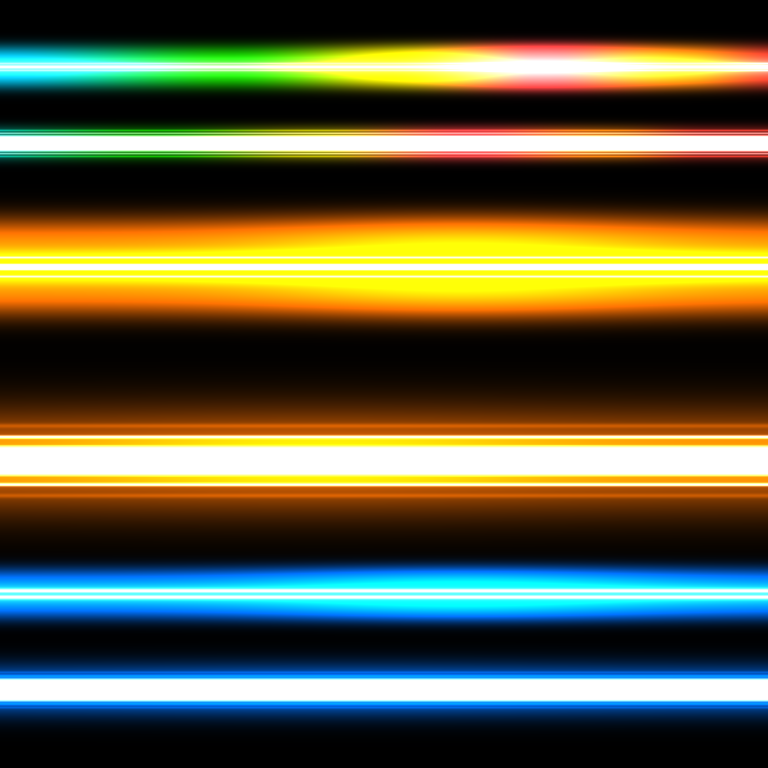
This background is drawn by a three.js fragment shader. Its source:

```glsl
// Six horizontal neon beams on black: two rainbow, two amber, two blue.
// Each beam adds an overdriven tinted halo, a white core and fine side lines;
// clipping the overdriven tint turns amber to yellow and blue to cyan.

varying vec2 vUv;

// Distance from a beam axis, in hundredths of the canvas
float axisDist(float center) {
  return abs(vUv.y - center) * 100.0;
}

// Soft halo: a higher power gives a flatter middle and a steeper rim
float halo(float d, float width, float power) {
  return exp(-pow(d / width, power));
}

// Solid band with a softened edge
float band(float d, float halfWidth, float soft) {
  return 1.0 - smoothstep(halfWidth - soft, halfWidth + soft, d);
}

// Thin line on both sides of the axis
float line(float d, float offset, float width) {
  float q = (d - offset) / width;
  return exp(-q * q);
}

// Broad swelling of brightness along the beam
float swell(float center, float width) {
  float q = (vUv.x - center) / width;
  return exp(-q * q);
}

// Cyan, green, yellow, red, orange, red from left to right
vec3 rainbow(float t) {
  vec3 c = mix(vec3(0.0, 0.78, 0.95), vec3(0.08, 0.82, 0.0), smoothstep(0.0, 0.3, t));
  c = mix(c, vec3(0.78, 0.76, 0.0), smoothstep(0.3, 0.5, t));
  c = mix(c, vec3(1.0, 0.27, 0.27), smoothstep(0.5, 0.7, t));
  c = mix(c, vec3(1.0, 0.52, 0.06), smoothstep(0.72, 0.89, t));
  return mix(c, vec3(0.98, 0.25, 0.2), smoothstep(0.9, 1.02, t));
}

void main() {
  vec3 amber = vec3(1.0, 0.45, 0.01);
  vec3 azure = vec3(0.0, 0.45, 1.0);
  vec3 color = vec3(0.0);
  float d;

  // Upper rainbow beam: wide halo, hairline core
  d = axisDist(0.9128);
  color += rainbow(vUv.x) * (1.2 + 1.8 * swell(0.7, 0.18)) * halo(d, 2.6, 3.0);
  color += 0.45 * halo(d, 0.9, 2.0) + line(d, 0.0, 0.18) + 0.4 * line(d, 0.45, 0.14);

  // Lower rainbow beam: solid core, paired coloured lines
  d = axisDist(0.8132);
  vec3 spectrum = rainbow(vUv.x + 0.1);
  color += spectrum * (0.7 + 0.4 * swell(0.63, 0.2)) * halo(d, 2.1, 3.0);
  color += spectrum * 0.5 * line(d, 1.7, 0.13);
  color += band(d, 1.0, 0.22) + 0.45 * line(d, 1.33, 0.12);

  // Upper amber beam: broad yellow body, narrow core
  d = axisDist(0.6523);
  color += amber * (1.6 + 1.0 * swell(0.6, 0.25)) * halo(d, 5.7, 3.0);
  color += amber * 0.9 * halo(d, 2.2, 4.0);
  color += band(d, 0.42, 0.14) + 0.9 * line(d, 1.24, 0.15);

  // Lower amber beam: heavy core inside a bright, line-edged channel
  d = axisDist(0.4);
  color += amber * (0.9 + 0.15 * swell(0.42, 0.35)) * halo(d, 6.2, 2.0);
  color += amber * (0.5 + 0.7 * swell(0.42, 0.3)) * band(d, 3.1, 0.15);
  color += amber * 0.25 * line(d, 4.55, 0.3);
  color += band(d, 1.9, 0.3) + line(d, 3.1, 0.2);

  // Upper blue beam: cyan body, split core
  d = axisDist(0.2266);
  color += azure * (1.35 + 1.0 * swell(0.6, 0.25)) * halo(d, 3.1, 3.0);
  color += azure * 0.5 * halo(d, 1.4, 2.0);
  color += line(d, 0.42, 0.25) + 0.25 * halo(d, 0.9, 2.0);

  // Lower blue beam: solid core, faint outer lines
  d = axisDist(0.1016);
  color += azure * (1.05 + 0.2 * swell(0.45, 0.35)) * halo(d, 2.9, 2.0);
  color += azure * 0.25 * line(d, 2.3, 0.15);
  color += band(d, 1.45, 0.25) + azure * 0.6 * line(d, 1.8, 0.2);

  gl_FragColor = vec4(clamp(color, 0.0, 1.0), 1.0);
}
```
